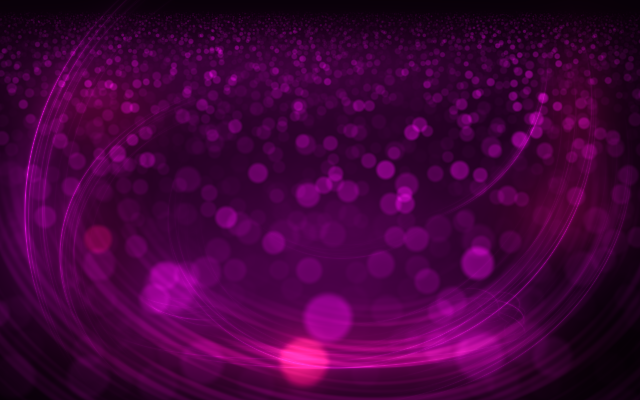
Give the GLSL for this background, as a WebGL 1 fragment shader.

```glsl
precision highp float;

uniform vec2 u_resolution;

const float PI = 3.14159265;
const vec3 MAGENTA = vec3(1.0, 0.012, 0.97);
const vec3 ROSE = vec3(1.0, 0.03, 0.38);

vec2 hash2(vec2 p) {
  vec3 q = fract(p.xyx * vec3(0.1031, 0.103, 0.0973));
  q += dot(q, q.yzx + 33.33);
  return fract((q.xx + q.yz) * q.zy);
}

float glow(vec2 p, vec2 centre, vec2 size) {
  vec2 q = (p - centre) / size;
  return exp(-dot(q, q));
}

// Soft lens disc with a slightly brighter rim
float disc(vec2 p, vec2 centre, float radius) {
  float d = length(p - centre) / radius;
  float soft = 0.22 + 0.0015 / radius;
  return (1.0 - smoothstep(1.0 - soft, 1.0 + 0.6 * soft, d)) * (0.85 + 0.15 * d * d);
}

// One jittered grid of discs, kept near its own depth below the horizon
float bokehLayer(vec2 p, float depth) {
  float cell = depth * 0.13;
  vec2 home = floor(p / cell);
  float sum = 0.0;
  for (int j = -1; j <= 1; j++) {
    for (int i = -1; i <= 1; i++) {
      vec2 id = home + vec2(float(i), float(j));
      vec2 offset = hash2(id + depth * 91.7);
      vec2 trait = hash2(id + depth * 47.3 + 19.0);
      vec2 centre = (id + 0.1 + 0.8 * offset) * cell;
      float octave = log2(max(1.0 - centre.y, 0.001) / depth);
      float radius = depth * (0.044 + 0.018 * trait.x);
      sum += disc(p, centre, radius) * exp(-9.0 * octave * octave) * pow(trait.y, 2.2);
    }
  }
  return sum;
}

float bokeh(vec2 p) {
  float depth = 0.04;
  float sum = 0.0;
  for (int i = 0; i < 13; i++) {
    sum += bokehLayer(p, depth);
    depth *= 1.3;
  }
  return sum;
}

float ellipseDistance(vec2 q, vec2 radii) {
  float k = length(q / radii);
  return (k - 1.0) * k / (length(q / (radii * radii)) + 0.0001);
}

// Fan of fine elliptical threads, fading away from the middle angle
float strands(vec2 p, vec2 centre, vec2 radii, float middle, float span, float spread) {
  vec2 q = p - centre;
  float turn = atan(q.y / radii.y, q.x / radii.x) - middle;
  turn = mod(turn + PI, 2.0 * PI) - PI;
  float sum = 0.0;
  for (int i = 0; i < 9; i++) {
    float k = float(i);
    vec2 r = radii * (1.0 - spread * k * (0.75 + 0.25 * sin(k * 2.4)));
    float wobble = 0.4 * spread * sin(turn * 2.5 + k * 1.7) * min(k, 1.0);
    float d = abs(ellipseDistance(q, r) + wobble);
    float shine = 0.6 + 0.4 * sin(turn * 4.0 + k * 2.6 + 1.5);
    sum += shine * (exp(-d * 550.0) + 0.13 * exp(-d * 40.0)) / (1.0 + 0.7 * k);
  }
  return sum * (1.0 - smoothstep(0.15 * span, span, abs(turn)));
}

// Layered sines stretched along the curved sweep
float silk(vec2 p) {
  vec2 q = p - vec2(0.85, 0.58);
  float r = length(q * vec2(0.85, 1.1));
  float a = atan(q.y, q.x);
  float wave = sin(r * 48.0 + 2.0 * sin(a * 3.0)) + 0.7 * sin(r * 117.0 - a * 5.0)
             + 0.6 * sin(r * 271.0 + 9.0 * sin(a * 2.0));
  return smoothstep(-0.8, 2.2, wave) * smoothstep(0.28, 0.5, r);
}

void main() {
  vec2 p = gl_FragCoord.xy / u_resolution.y;
  p.x *= 1.6 * u_resolution.y / u_resolution.x;
  float depth = 1.0 - p.y;
  float horizon = smoothstep(0.0, 0.16, depth);
  float sides = abs(p.x - 0.8);

  // Ambient haze
  float light = 0.03 + 0.15 * horizon * glow(p, vec2(0.78, 0.5), vec2(0.72, 0.6));
  light += 0.09 * glow(p, vec2(0.6, 0.83), vec2(0.75, 0.1));
  light += 0.12 * glow(p, vec2(0.08, 0.42), vec2(0.13, 0.28));
  light += 0.13 * glow(p, vec2(0.8, 0.2), vec2(0.36, 0.17));
  light += 0.24 * glow(p, vec2(1.19, 0.16), vec2(0.13, 0.08));
  light += 0.15 * glow(p, vec2(0.42, 0.26), vec2(0.13, 0.13));
  light += 0.08 * glow(p, vec2(0.85, 0.42), vec2(0.3, 0.12));

  // Receding bokeh field
  float patches = 0.8 + 0.2 * sin(p.x * 7.0 + 1.0) * sin(p.y * 9.0 + p.x * 3.0);
  float strength = (0.4 - 0.2 * smoothstep(0.35, 0.75, depth)) * (1.0 - 0.5 * smoothstep(0.5, 0.9, sides));
  light += bokeh(p) * patches * strength * smoothstep(-0.03, 0.12, depth);

  // Large foreground discs
  light += 0.28 * disc(p, vec2(0.82, 0.205), 0.062);
  light += 0.36 * disc(p, vec2(1.194, 0.342), 0.042);
  light += 0.14 * disc(p, vec2(1.2, 0.11), 0.062);
  light += 0.16 * disc(p, vec2(0.425, 0.28), 0.065);
  light += 0.22 * disc(p, vec2(0.77, 0.512), 0.031) + 0.2 * disc(p, vec2(0.87, 0.522), 0.028);

  // Sweeping threads
  float threads = 0.55 * strands(p, vec2(0.8625, 0.47), vec2(0.8, 0.75), 2.95, 0.85, 0.017);
  threads += 0.34 * strands(p, vec2(0.7, 0.36), vec2(0.55, 0.44), 2.9, 1.2, 0.018);
  threads += 0.4 * strands(p, vec2(0.85, 0.72), vec2(0.64, 0.63), -0.7, 1.2, 0.024);
  threads += 0.32 * strands(p, vec2(0.85, 0.6), vec2(0.73, 0.62), -0.65, 0.9, 0.016);
  threads += 0.24 * strands(p, vec2(0.95, 0.85), vec2(0.42), -0.6, 0.8, 0.006);
  threads += 0.06 * strands(p, vec2(0.854, 0.63), vec2(0.3, 0.276), -1.57, 1.2, 0.03);
  threads += 0.2 * strands(p, vec2(0.85, 0.45), vec2(0.43, 0.37), -2.0, 1.7, 0.028);
  threads += 0.24 * strands(p, vec2(0.8, 0.25), vec2(0.6, 0.17), -1.5, 1.3, 0.04);
  threads += 0.24 * strands(p, vec2(1.19, 0.2), vec2(0.12, 0.055), 0.5, 1.8, 0.07);
  threads += 0.18 * strands(p, vec2(0.52, 0.3), vec2(0.19, 0.1), -2.0, 0.9, 0.05);
  float weave = silk(p) * smoothstep(0.55, 1.0, depth + 0.4 * sides);
  light += threads + 0.13 * weave * horizon;

  // Rose tints
  float rose = 0.15 * glow(p, vec2(0.25, 0.73), vec2(0.14, 0.1));
  rose += 0.14 * glow(p, vec2(1.44, 0.7), vec2(0.09, 0.17));
  rose += 0.16 * glow(p, vec2(1.4, 0.46), vec2(0.14, 0.1));
  rose += (0.12 + 0.2 * weave) * glow(p, vec2(0.85, 0.12), vec2(0.48, 0.09));
  rose += 0.07 * glow(p, vec2(0.25, 0.38), vec2(0.12, 0.2));
  rose += 0.3 * disc(p, vec2(0.76, 0.095), 0.062) + 0.3 * glow(p, vec2(0.75, 0.1), vec2(0.06));
  rose += 0.22 * disc(p, vec2(0.245, 0.402), 0.036);

  vec3 colour = MAGENTA * light + ROSE * rose;
  colour.g += 0.3 * max(max(colour.r, colour.b) - 0.65, 0.0);
  float corner = 1.0 - 0.65 * glow(p, vec2(1.55, 0.1), vec2(0.25, 0.25));
  corner *= 1.0 - 0.5 * glow(p, vec2(0.0), vec2(0.25, 0.2));
  gl_FragColor = vec4(clamp(colour * corner, 0.0, 1.0), 1.0);
}
```
